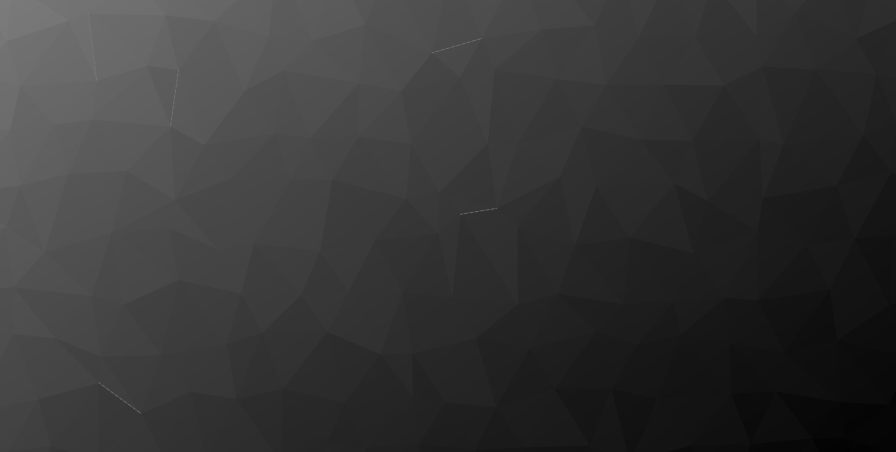
Give the GLSL for this background, as a Shadertoy shader.

```glsl
#define ROWS 8.5
#define JITTER 0.29
#define LIGHT_TONE 0.48
#define DARK_TONE 0.01
#define TONE_SAG 0.16
#define FACET_CONTRAST 0.02
#define INNER_GRADIENT 0.4
#define SEAM_TONE 0.48
#define SEAM_HALF_WIDTH 0.0009
#define DASH_LENGTH 0.012

// Bright seams, each stored as start and end
const int SEAM_COUNT = 5;
const vec4 SEAMS[SEAM_COUNT] = vec4[SEAM_COUNT](
    vec4(0.196, 0.969, 0.214, 0.821),
    vec4(0.395, 0.845, 0.377, 0.720),
    vec4(0.956, 0.883, 1.066, 0.915),
    vec4(1.019, 0.526, 1.099, 0.539),
    vec4(0.219, 0.153, 0.312, 0.085));

float hash(vec2 p) {
    vec3 q = fract(p.xyx * vec3(0.1031, 0.1030, 0.0973));
    q += dot(q, q.yzx + 33.33);
    return fract((q.x + q.y) * q.z);
}

// Diagonal falloff from the top left to the bottom right
float tone(vec2 uv) {
    float t = clamp(0.58 * uv.x + 0.42 * (1.0 - uv.y), 0.0, 1.0);
    return mix(LIGHT_TONE, DARK_TONE, t) - TONE_SAG * t * (1.0 - t);
}

float stagger(float row) {
    return 0.5 * mod(row, 2.0);
}

// Lattice index closest to a point
vec2 nearestId(vec2 p) {
    float row = floor(p.y + 0.5);
    return vec2(floor(p.x - stagger(row) + 0.5), row);
}

// Staggered lattice point, displaced at random or pinned to a seam end
vec2 meshVertex(vec2 id) {
    vec2 offset = vec2(hash(id + 17.0), hash(id + 71.0)) * 2.0 - 1.0;
    vec2 v = id + vec2(stagger(id.y), 0.0) + JITTER * offset;
    for (int i = 0; i < SEAM_COUNT; i++) {
        vec4 ends = SEAMS[i] * ROWS;
        if (nearestId(ends.xy) == id) v = ends.xy;
        if (nearestId(ends.zw) == id) v = ends.zw;
    }
    return v;
}

float edgeDistance(vec2 p, vec2 a, vec2 b) {
    vec2 along = normalize(b - a);
    return dot(p - a, vec2(along.y, -along.x));
}

// Adds one triangle as (tone * coverage, coverage)
vec2 facet(vec2 p, vec2 a, vec2 b, vec2 c, float pixel, float aspect) {
    float d = max(edgeDistance(p, a, b),
              max(edgeDistance(p, b, c), edgeDistance(p, c, a)));
    float coverage = clamp(0.5 - d / pixel, 0.0, 1.0);
    vec2 toCanvas = vec2(1.0 / aspect, 1.0) / ROWS;
    vec2 center = (a + b + c) / 3.0;
    float shade = mix(tone(center * toCanvas), tone(p * toCanvas), INNER_GRADIENT);
    shade += FACET_CONTRAST * (hash(floor(center * 64.0)) - 0.5);
    return vec2(shade, 1.0) * coverage;
}

float mesh(vec2 p, float pixel, float aspect) {
    vec2 sum = vec2(tone(p / ROWS / vec2(aspect, 1.0)), 1.0) * 0.001;
    for (int j = -1; j <= 1; j++)
    for (int i = -2; i <= 1; i++) {
        vec2 id = floor(p) + vec2(i, j);
        vec2 a = meshVertex(id);
        vec2 b = meshVertex(id + vec2(1, 0));
        vec2 c = meshVertex(id + vec2(1, 1));
        vec2 d = meshVertex(id + vec2(0, 1));
        // Split each quad along its shorter diagonal
        if (distance(a, c) < distance(b, d)) {
            sum += facet(p, a, b, c, pixel, aspect);
            sum += facet(p, a, c, d, pixel, aspect);
        } else {
            sum += facet(p, a, b, d, pixel, aspect);
            sum += facet(p, b, c, d, pixel, aspect);
        }
    }
    return sum.x / sum.y;
}

// Fine dashed line between two points
float seam(vec2 p, vec2 a, vec2 b, float pixel) {
    vec2 ab = b - a;
    float h = clamp(dot(p - a, ab) / dot(ab, ab), 0.0, 1.0);
    float d = length(p - a - ab * h);
    float line = clamp(0.5 + (SEAM_HALF_WIDTH - d) / pixel, 0.0, 1.0);
    float dash = abs(fract(h * length(ab) / DASH_LENGTH) - 0.5);
    return line * mix(0.35, 0.85, smoothstep(0.1, 0.3, dash));
}

void mainImage(out vec4 fragColor, in vec2 fragCoord) {
    vec2 p = fragCoord / iResolution.y;
    float pixel = 1.0 / iResolution.y;
    float aspect = iResolution.x / iResolution.y;
    float shade = mesh(p * ROWS, pixel * ROWS, aspect);
    for (int i = 0; i < SEAM_COUNT; i++)
        shade = mix(shade, SEAM_TONE, seam(p, SEAMS[i].xy, SEAMS[i].zw, pixel));
    fragColor = vec4(vec3(clamp(shade, 0.0, 1.0)), 1.0);
}
```
